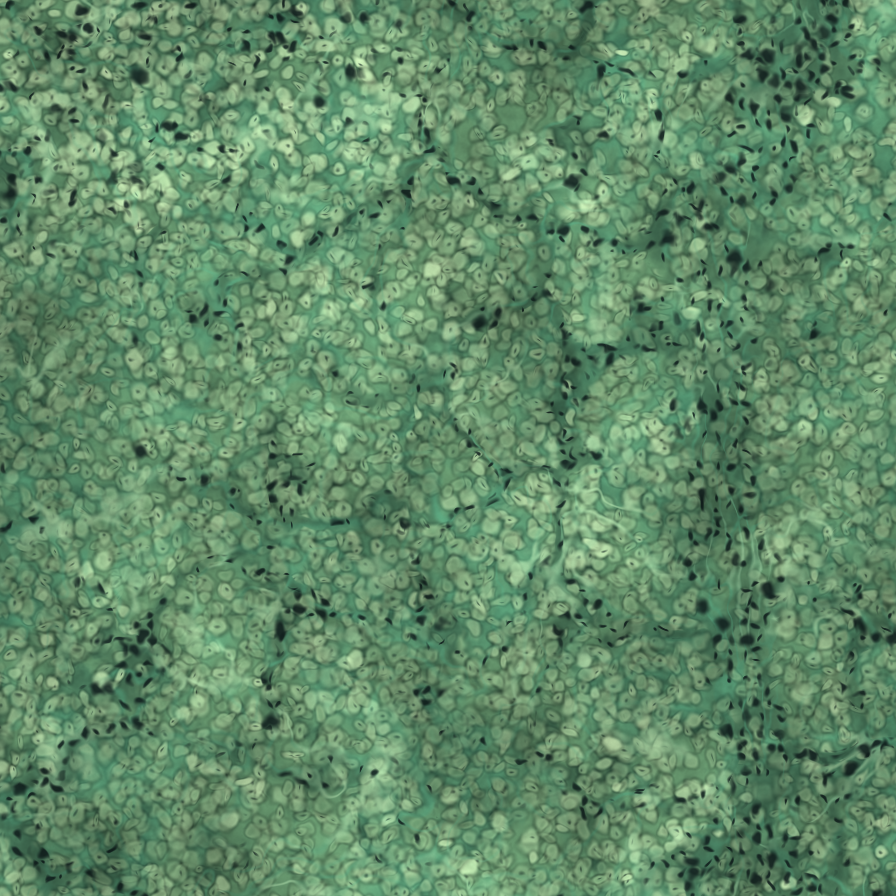
Reproduce this texture procedurally as a Shadertoy shader.

```glsl
#define CELL_SCALE 46.0
#define NUCLEUS_SCALE 68.0
#define LOBULE_SCALE 6.5
#define GRAIN 0.09
#define DARK vec3(0.08, 0.13, 0.12)
#define DEEP vec3(0.20, 0.34, 0.26)
#define STROMA vec3(0.34, 0.52, 0.38)
#define TEAL vec3(0.27, 0.53, 0.41)
#define BODY vec3(0.42, 0.58, 0.43)
#define PALE vec3(0.63, 0.78, 0.60)

vec3 hash3(vec2 p) {
    vec3 q = fract(vec3(p.xyx) * vec3(0.1031, 0.1030, 0.0973));
    q += dot(q, q.yxz + 33.33);
    return fract((q.xxy + q.yzz) * q.zyx);
}

float noise(vec2 p) {
    vec2 i = floor(p), f = fract(p);
    f = f * f * (3.0 - 2.0 * f);
    return mix(mix(hash3(i).x, hash3(i + vec2(1, 0)).x, f.x),
               mix(hash3(i + vec2(0, 1)).x, hash3(i + vec2(1, 1)).x, f.x), f.y);
}

float fbm(vec2 p) {
    float sum = 0.0, amp = 0.53;
    for (int k = 0; k < 4; k++) {
        sum += amp * noise(p);
        p = mat2(1.6, 1.2, -1.2, 1.6) * p + 7.3;
        amp *= 0.5;
    }
    return sum;
}

mat2 rotate(float a) {
    float c = cos(a), s = sin(a);
    return mat2(c, s, -s, c);
}

// Gap between the two nearest lobule centres: zero on a septum
float lobuleEdge(vec2 p) {
    vec2 id = floor(p);
    float near = 9.0, next = 9.0;
    for (int y = -1; y <= 1; y++)
    for (int x = -1; x <= 1; x++) {
        vec2 g = id + vec2(x, y);
        float d = length(g + 0.1 + 0.8 * hash3(g + 91.0).xy - p);
        next = min(next, max(near, d));
        near = min(near, d);
    }
    return next - near;
}

// Curved fibrous tract running up the right side
float tract(vec2 p) {
    float centre = 0.80 + 0.35 * pow(p.y - 0.45, 2.0) + 0.05 * (noise(p.yy * 6.0) - 0.5);
    return 1.0 - smoothstep(0.01, 0.085, abs(p.x - centre));
}

// Soft, uneven ovals with a faint rim and dark nucleoli
void addCells(inout vec3 col, vec2 p, float seed, float crowd, float glow) {
    vec2 q = rotate(seed) * p * CELL_SCALE + seed * 17.0;
    vec2 id = floor(q);
    vec2 wobble = 0.28 * (vec2(noise(q * 2.1), noise(q * 2.1 + 40.0)) - 0.5);
    for (int y = -1; y <= 1; y++)
    for (int x = -1; x <= 1; x++) {
        vec2 g = id + vec2(x, y);
        vec3 h = hash3(g + seed * 31.0), k = hash3(g + seed * 57.0 + 200.0);
        vec2 d = rotate(h.z * 6.283) * (q - g - 0.1 - 0.8 * h.xy + wobble);
        d *= vec2(1.0, 1.0 + 1.1 * k.z * k.z);
        float r = length(d) / mix(0.30, 0.50, k.x);
        float present = smoothstep(k.y - 0.1, k.y + 0.1, crowd);
        float shadow = smoothstep(1.7, 1.15, r) * smoothstep(0.7, 1.1, r);
        col *= 1.0 - 0.13 * shadow * present;
        float light = 0.95 * pow(h.x, 4.0) + glow;
        vec3 tint = mix(BODY, PALE, clamp(light, -0.3, 1.1));
        tint = mix(tint, PALE, 0.22 * smoothstep(0.2, 0.75, r));
        vec2 spot = d - 0.2 * (k.yz - 0.5);
        float dotMask = 1.0 - smoothstep(0.0, 0.17, length(spot * vec2(0.9, 1.2)));
        tint = mix(tint, DARK, 0.65 * dotMask * step(0.55, h.y));
        float opacity = mix(0.40, 0.92, fract(k.x * 7.0 + h.z));
        col = mix(col, tint, opacity * present * (1.0 - smoothstep(0.55, 1.32, r)));
    }
}

// Small dark nuclei and slivers gathered along the septa
void addNuclei(inout vec3 col, vec2 p, float septa) {
    vec2 q = p * NUCLEUS_SCALE, id = floor(q);
    vec2 wobble = 0.5 * (vec2(noise(q * 1.7), noise(q * 1.7 + 60.0)) - 0.5);
    for (int y = -1; y <= 1; y++)
    for (int x = -1; x <= 1; x++) {
        vec2 g = id + vec2(x, y);
        vec3 h = hash3(g + 411.0), k = hash3(g + 733.0);
        vec2 centre = g + 0.15 + 0.7 * h.xy;
        float angle = mix(h.z * 6.283, 1.4 + 0.5 * h.z, tract(centre / NUCLEUS_SCALE));
        vec2 d = (q - centre + wobble) * rotate(angle);
        d *= vec2(0.85, mix(0.9, 2.2, k.z));
        float r = length(d) / mix(0.24, 0.58, k.x * k.x);
        float present = smoothstep(k.y, k.y + 0.30, septa * 0.85 + 0.02);
        col = mix(col, DARK, 0.9 * present * (1.0 - smoothstep(0.35, 1.35, r)));
    }
}

void mainImage(out vec4 fragColor, in vec2 fragCoord) {
    vec2 p = fragCoord / iResolution.xy;
    vec2 warp = vec2(fbm(p * 9.0), fbm(p * 9.0 + 50.0)) - 0.5;

    // Tissue regions
    float band = tract(p + 0.08 * warp);
    float edge = lobuleEdge(p * LOBULE_SCALE + 1.3 * warp);
    float septa = (1.0 - smoothstep(0.02, 0.26, edge)) * smoothstep(0.32, 0.62, fbm(p * 7.0 + 20.0));
    float loose = 1.0 - smoothstep(0.10, 0.30, length((p - vec2(0.17, 0.93)) * vec2(0.8, 1.2)) + 0.2 * warp.x);
    septa = max(max(septa, 0.85 * band), 0.45 * loose);

    // Stroma with fine fibres
    float mottle = fbm(p * 42.0 + 2.0 * warp);
    vec3 col = mix(DEEP, STROMA, smoothstep(0.10, 0.50, mottle));
    col = mix(col, TEAL, 0.5 * smoothstep(0.42, 0.70, fbm(p * 13.0 + 70.0)));
    col = mix(col, DEEP, 0.7 * septa * smoothstep(0.32, 0.58, fbm(p * 30.0 + 11.0)));
    float curl = abs(noise(p * 34.0 + 6.0 * warp) - 0.5);
    float strand = abs(noise(p * vec2(80.0, 13.0) + 9.0 * warp) - 0.5);
    float fibre = 1.0 - smoothstep(0.0, 0.18, mix(curl, strand, band));
    col = mix(col, TEAL * 1.1, 0.5 * fibre * (0.35 + 0.65 * septa));

    // Cells in overlapping layers, then the dark nuclei
    float crowd = 0.92 - 0.55 * septa + 0.25 * loose;
    float glow = 0.55 * loose + 1.2 * (fbm(p * 14.0 + 33.0) - 0.50);
    for (int layer = 1; layer <= 3; layer++)
        addCells(col, p, float(layer) * 1.7, crowd * 0.85, glow);
    col = mix(col, TEAL * 1.05, 0.22 * fibre);
    col = mix(col, PALE, 0.45 * fibre * smoothstep(0.55, 0.70, fbm(p * 19.0 + 120.0)));
    col = mix(col, DEEP, 0.45 * septa * (1.0 - loose) * smoothstep(0.35, 0.6, fbm(p * 24.0 + 90.0)));
    addNuclei(col, p, septa);

    // Fine grain, broad unevenness and final tone
    float broad = 0.45 * (fbm(p * 5.0 + 8.0) - 0.5) + 0.40 * (fbm(p * 17.0 + 3.0) - 0.5);
    col *= 1.03 + 2.0 * GRAIN * (fbm(p * 110.0) - 0.5) + broad;
    col = col * vec3(1.18, 1.10, 1.10) - vec3(0.030, 0.025, 0.020);
    fragColor = vec4(clamp(col, 0.0, 1.0), 1.0);
}
```
